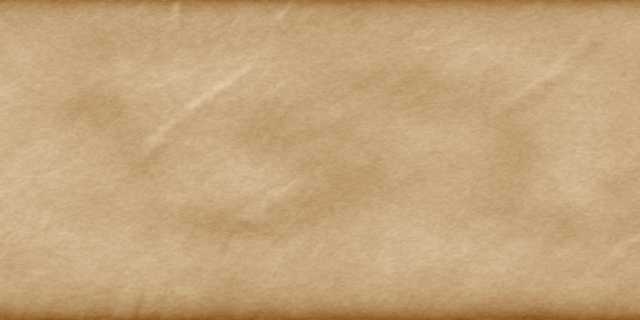
Write a WebGL 2 fragment shader that draws this texture.

```glsl
#version 300 es
precision highp float;
// Aged parchment: soft stains, slanted creases, fine fibres and scorched upper and lower edges.
uniform vec2 u_resolution;
out vec4 fragColor;

float hash(vec2 cell) {
  vec3 q = fract(vec3(cell.xyx) * 0.1031);
  q += dot(q, q.yzx + 33.33);
  return fract((q.x + q.y) * q.z);
}

// Smooth value noise, from -1 to 1
float noise(vec2 p) {
  vec2 i = floor(p), f = fract(p);
  f = f * f * (3.0 - 2.0 * f);
  float low = mix(hash(i), hash(i + vec2(1, 0)), f.x);
  float high = mix(hash(i + vec2(0, 1)), hash(i + vec2(1, 1)), f.x);
  return 2.0 * mix(low, high, f.y) - 1.0;
}

float fbm(vec2 p) {
  float sum = 0.0, gain = 0.5;
  for (int i = 0; i < 5; i++) {
    sum += gain * noise(p);
    p = mat2(1.6, 1.2, -1.2, 1.6) * p + 7.3;
    gain *= 0.55;
  }
  return sum;
}

// Soft elliptical stain
float stain(vec2 p, vec2 centre, vec2 radius) {
  vec2 d = (p - centre) / radius;
  return exp(-dot(d, d));
}

// Tapered fold: a bright ridge with a faint shadow beneath it
float crease(vec2 p, vec2 a, vec2 b, float width) {
  vec2 dir = normalize(b - a);
  float along = dot(p - a, dir) / length(b - a);
  float side = dot(p - a, vec2(-dir.y, dir.x)) / width;
  float taper = smoothstep(-0.05, 0.2, along) * smoothstep(1.1, 0.5, along);
  return taper * (exp(-side * side) - 0.35 * exp(-pow(side + 2.0, 2.0) * 0.5));
}

void main() {
  vec2 p = gl_FragCoord.xy / u_resolution.y;
  p.x *= 2.0 * u_resolution.y / u_resolution.x;
  vec2 warp = vec2(fbm(p * 6.0), fbm(p * 6.0 + 31.0));
  vec2 q = p + 0.07 * warp;

  // Broad dark stains
  float tone = 0.008;
  tone -= 0.060 * stain(q, vec2(0.27, 0.65), vec2(0.17, 0.07));
  tone -= 0.050 * stain(q, vec2(0.42, 0.50), vec2(0.08, 0.09));
  tone -= 0.050 * stain(q, vec2(0.82, 0.60), vec2(0.20, 0.08));
  tone -= 0.065 * stain(q, vec2(1.06, 0.42), vec2(0.17, 0.10));
  tone -= 0.070 * stain(q, vec2(0.72, 0.31), vec2(0.30, 0.05));
  tone -= 0.045 * stain(q, vec2(1.22, 0.71), vec2(0.28, 0.08));
  tone -= 0.065 * stain(q, vec2(1.60, 0.50), vec2(0.10, 0.14));
  tone -= 0.050 * stain(q, vec2(1.75, 0.29), vec2(0.19, 0.07));
  tone -= 0.045 * stain(q, vec2(1.95, 0.41), vec2(0.08, 0.10));
  tone -= 0.025 * stain(q, vec2(0.45, 0.88), vec2(0.25, 0.06));

  // Pale worn patches
  tone += 0.035 * stain(q, vec2(0.05, 0.75), vec2(0.14, 0.10));
  tone += 0.035 * stain(q, vec2(0.06, 0.46), vec2(0.17, 0.08));
  tone += 0.045 * stain(q, vec2(0.26, 0.23), vec2(0.22, 0.07));
  tone += 0.035 * stain(q, vec2(0.80, 0.45), vec2(0.14, 0.06));
  tone += 0.035 * stain(q, vec2(0.60, 0.74), vec2(0.20, 0.14));
  tone += 0.045 * stain(q, vec2(1.79, 0.49), vec2(0.12, 0.12));
  tone += 0.035 * stain(q, vec2(1.45, 0.20), vec2(0.35, 0.08));
  tone += 0.030 * stain(q, vec2(1.55, 0.84), vec2(0.25, 0.08));

  // Long diagonal folds and short nicks, frayed by slanted fibres
  vec2 slant = mat2(0.86, -0.5, 0.5, 0.86) * p;
  float fray = noise(slant * vec2(16.0, 75.0)) + 0.6 * noise(p * 60.0);
  vec2 c = p + 0.03 * warp + 0.004 * fray;
  float folds = 0.075 * crease(c, vec2(0.42, 0.525), vec2(0.88, 0.87), 0.016);
  folds += 0.055 * crease(c, vec2(1.54, 0.61), vec2(1.88, 0.97), 0.018);
  folds += 0.080 * crease(c, vec2(0.54, 0.91), vec2(0.58, 1.04), 0.012);
  folds += 0.060 * crease(c, vec2(0.87, 0.93), vec2(0.93, 1.02), 0.012);
  folds += 0.045 * crease(c, vec2(1.84, 0.13), vec2(2.05, 0.32), 0.016);
  folds += 0.020 * crease(c, vec2(1.22, 0.08), vec2(1.23, 0.46), 0.014);
  folds -= 0.040 * crease(c, vec2(0.67, 0.18), vec2(0.75, 0.30), 0.010);
  folds -= 0.060 * crease(c, vec2(0.42, 0.00), vec2(0.47, 0.12), 0.011);
  tone += folds * (0.85 + 0.45 * fray);

  // Mottling, brushed streaks and sparse pale wisps
  tone += 0.032 * fbm(p * vec2(4.0, 9.0) + 3.0);
  tone += 0.030 * fbm(slant * vec2(9.0, 30.0)) * (0.7 + 0.7 * noise(p * 4.0));
  float worn = smoothstep(0.0, 0.7, noise(p * 3.5 + 9.0));
  tone += 0.060 * worn * max(fbm(slant * vec2(8.0, 38.0) + 3.0 * warp), 0.0);

  // Fine paper grain
  tone += 0.021 * noise(p * vec2(75.0, 165.0) + 4.0 * warp);
  tone += 0.020 * noise(slant * vec2(120.0, 240.0));
  tone += 0.010 * noise(p * vec2(35.0, 80.0) + 5.0);

  // Scorched edges broken by steep wrinkles
  float wrinkle = fbm(vec2((p.x - 0.45 * p.y) * 16.0, p.y * 4.0));
  float top = max(1.0 - p.y + 0.014 * wrinkle, 0.0);
  float bottom = max(p.y + 0.024 * wrinkle, 0.0);
  tone -= (0.19 + 0.10 * wrinkle) * exp(-top / 0.024) + 0.06 * exp(-top / 0.07);
  tone -= (0.23 + 0.13 * wrinkle) * exp(-bottom / 0.033) + 0.10 * exp(-bottom / 0.07);

  vec3 parchment = vec3(0.78, 0.66, 0.50);
  vec3 color = parchment + tone * vec3(0.75, 1.0, 1.18);
  fragColor = vec4(clamp(color, 0.0, 1.0), 1.0);
}
```
